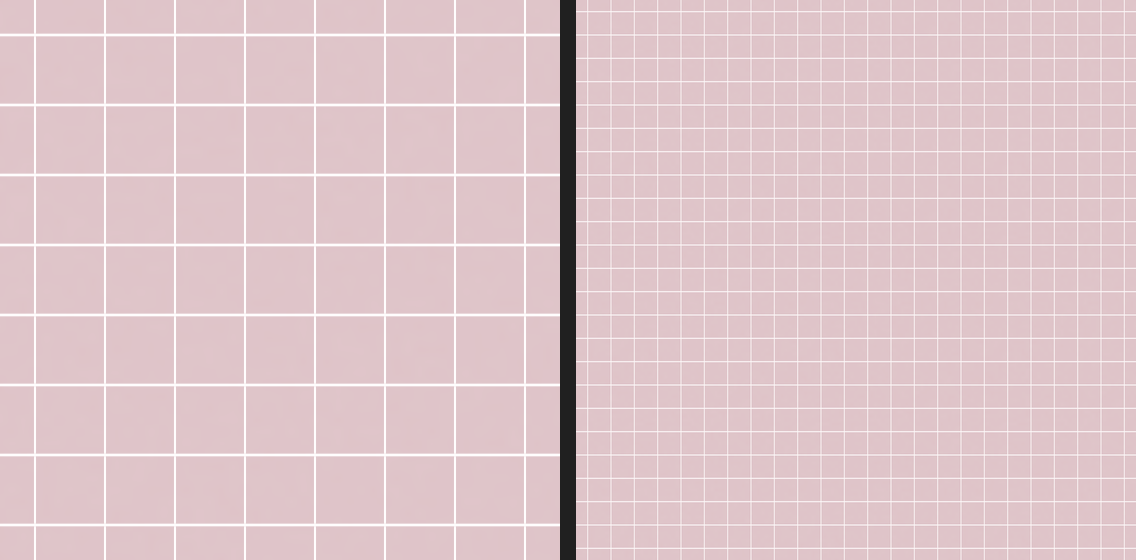
Left, the tile; right, the same tile 3 across and 3 down.
Give the GLSL for this pattern, as a WebGL 1 fragment shader.

```glsl
precision highp float;

uniform vec2 u_resolution;

const float CELLS = 8.0;
const float MOTTLE_CELLS = 48.0;
const vec3 TILE_PINK = vec3(0.875, 0.770, 0.788);
const vec3 LINE_WHITE = vec3(1.0, 0.993, 0.992);
// Half widths in cell units: upright lines are thinner than level ones.
const float UPRIGHT_HALF = 0.0148;
const float LEVEL_HALF = 0.0192;

float hash(vec2 p) {
  return fract(sin(dot(p, vec2(127.1, 311.7))) * 43758.5453);
}

// Value noise whose lattice wraps after the given period.
float wrappedNoise(vec2 p, float period) {
  vec2 cell = floor(p);
  vec2 f = fract(p);
  vec2 blend = f * f * (3.0 - 2.0 * f);
  vec2 low = mod(cell, period);
  vec2 high = mod(cell + 1.0, period);
  float bottom = mix(hash(low), hash(vec2(high.x, low.y)), blend.x);
  float top = mix(hash(vec2(low.x, high.y)), hash(high), blend.x);
  return mix(bottom, top, blend.y);
}

// Antialiased coverage of a line, given the distance to its centre.
float lineCoverage(float dist, float halfWidth, float pixel) {
  return clamp((halfWidth - dist) / pixel + 0.5, 0.0, 1.0);
}

void main() {
  vec2 uv = gl_FragCoord.xy / u_resolution;
  vec2 pixel = CELLS / u_resolution;

  // Lines run through the middle of each repeat.
  vec2 dist = abs(fract(uv * CELLS) - 0.5);

  // Upright lines pinch slightly where they meet the level ones.
  float pinch = 1.0 - smoothstep(LEVEL_HALF, 0.05, dist.y);
  float upright = lineCoverage(dist.x, UPRIGHT_HALF * (1.0 - 0.2 * pinch), pixel.x);
  float level = lineCoverage(dist.y, LEVEL_HALF, pixel.y);

  // Faint mottling of the tile surface.
  float mottle = wrappedNoise(uv * MOTTLE_CELLS, MOTTLE_CELLS) - 0.5;
  vec3 tile = TILE_PINK + mottle * vec3(0.004, 0.008, 0.006);

  gl_FragColor = vec4(mix(tile, LINE_WHITE, max(upright, level)), 1.0);
}
```
